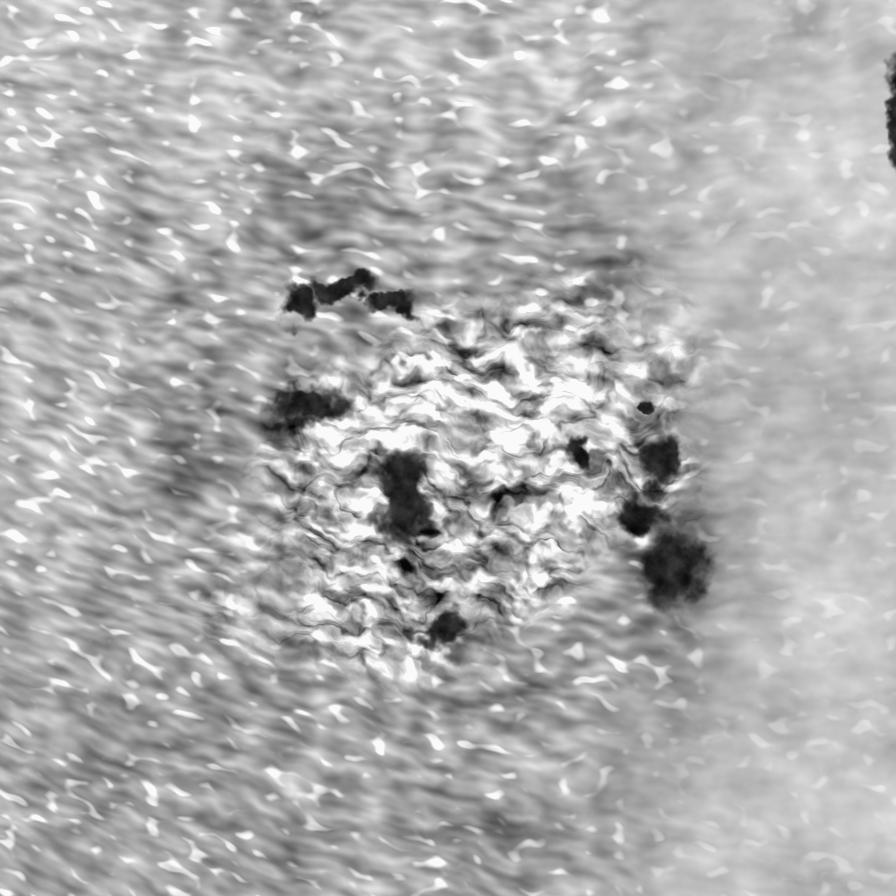
This texture is drawn by a Shadertoy shader. Its source:

```glsl
#define BASE_TONE 0.70
#define CLOUD_GAIN 0.17
#define STREAK_GAIN 0.30
#define CORE_GAIN 0.72
#define GLINT_GAIN 0.30
#define PIT_TONE 0.10
#define RAGGED 0.024
#define STREAK_SCALE vec2(23.0, 62.0)
#define CORE_SCALE vec2(24.0, 46.0)

float hash(vec2 p) {
    vec3 q = fract(vec3(p.xyx) * 0.1031);
    q += dot(q, q.yzx + 33.33);
    return fract((q.x + q.y) * q.z);
}

// Gradient noise, centred on zero
float corner(vec2 cell, vec2 offset) {
    float a = 6.2832 * hash(cell);
    return dot(vec2(cos(a), sin(a)), offset);
}

float noise(vec2 p) {
    vec2 i = floor(p), f = fract(p);
    vec2 u = f * f * f * (f * (f * 6.0 - 15.0) + 10.0);
    vec2 e = vec2(1.0, 0.0);
    float low = mix(corner(i, f), corner(i + e.xy, f - e.xy), u.x);
    float high = mix(corner(i + e.yx, f - e.yx), corner(i + e.xx, f - e.xx), u.x);
    return 1.4 * mix(low, high, u.y);
}

float fbm(vec2 p) {
    float sum = 0.0, gain = 0.6;
    for (int i = 0; i < 4; i++) {
        sum += gain * noise(p);
        p = mat2(1.6, 1.2, -1.2, 1.6) * p + 17.3;
        gain *= 0.5;
    }
    return sum;
}

vec2 turn(vec2 p, float a) {
    return mat2(cos(a), -sin(a), sin(a), cos(a)) * p;
}

float glow(vec2 p, vec2 centre, vec2 radius) {
    vec2 d = (p - centre) / radius;
    return exp(-dot(d, d));
}

// Each entry holds a centre and two radii
const vec4 PITS[12] = vec4[12](
    vec4(0.335, 0.660, 0.021, 0.019), vec4(0.385, 0.680, 0.042, 0.011),
    vec4(0.440, 0.663, 0.026, 0.012), vec4(0.350, 0.548, 0.041, 0.018),
    vec4(0.450, 0.445, 0.023, 0.047), vec4(0.648, 0.492, 0.014, 0.015),
    vec4(0.736, 0.480, 0.018, 0.030), vec4(0.716, 0.427, 0.024, 0.018),
    vec4(0.751, 0.365, 0.036, 0.037), vec4(0.494, 0.300, 0.026, 0.015),
    vec4(1.005, 0.875, 0.015, 0.060), vec4(0.716, 0.551, 0.013, 0.010));

const vec4 SHADES[12] = vec4[12](
    vec4(0.573, 0.443, 0.027, 0.025), vec4(0.455, 0.365, 0.030, 0.045),
    vec4(0.684, 0.685, 0.032, 0.032), vec4(0.315, 0.520, 0.030, 0.045),
    vec4(0.335, 0.992, 0.050, 0.012), vec4(0.570, 0.072, 0.050, 0.018),
    vec4(0.090, 0.135, 0.065, 0.050), vec4(0.900, 0.975, 0.035, 0.025),
    vec4(0.310, 0.790, 0.040, 0.045), vec4(0.755, 0.390, 0.055, 0.100),
    vec4(0.210, 0.470, 0.045, 0.060), vec4(0.560, 0.215, 0.070, 0.025));

void mainImage(out vec4 fragColor, in vec2 fragCoord) {
    vec2 p = fragCoord / iResolution.xy;
    vec2 ragged = p + RAGGED * vec2(fbm(p * 26.0), fbm(p * 26.0 + 40.0));

    // Zones: disturbed centre, fibrous surroundings, smooth right side
    vec2 local = turn(p - vec2(0.525, 0.465), 0.58) / vec2(0.285, 0.185);
    float core = 1.0 - smoothstep(0.65, 1.2, length(local) + 0.35 * fbm(p * 8.0));
    float halo = glow(p, vec2(0.47, 0.48), vec2(0.36, 0.34));
    float side = p.x + 0.2 * abs(p.y - 0.5) + 0.15 * fbm(p * 5.0);
    float fibrous = 1.0 - 0.72 * smoothstep(0.68, 0.88, side);

    // Broad tone
    float tone = BASE_TONE + CLOUD_GAIN * fbm(p * 6.0 + 3.0) + 0.08 * fbm(p * 22.0);
    tone += 0.06 * smoothstep(0.65, 0.95, p.x) + 0.04 * smoothstep(0.55, 1.0, p.y);
    tone -= 0.10 * halo + 0.05 * glow(p, vec2(0.15, 0.0), vec2(0.5, 0.25));

    // Fibres fall to the right and steepen toward the lower left
    vec2 flow = p;
    flow.y += 0.42 * p.x - 0.18 * p.x * p.x - 0.20 * p.x * p.y;
    flow += 0.012 * vec2(fbm(p * 9.0), fbm(p * 9.0 + 8.0));
    float streak = noise(flow * STREAK_SCALE) + 0.55 * noise(flow * STREAK_SCALE * 1.9 + 31.0);
    tone += STREAK_GAIN * streak * fibrous * (0.6 + 0.4 * halo);

    // Small glints along the fibres
    float spark = noise(flow * vec2(44.0, 82.0) + 9.0) + 0.35 * noise(p * 14.0);
    tone += GLINT_GAIN * smoothstep(0.28, 0.75, spark) * fibrous;

    // Crumpled centre with bright crests and thin dark folds
    vec2 crumple = flow + 0.022 * vec2(fbm(p * 20.0 + 5.0), fbm(p * 20.0 + 60.0));
    float relief = fbm(crumple * CORE_SCALE);
    float fold = 1.0 - smoothstep(0.0, 0.16, abs(noise(crumple * vec2(17.0, 34.0) + 2.0)));
    float crest = smoothstep(0.10, 0.55, noise(crumple * vec2(30.0, 58.0) + 77.0));
    tone += core * (CORE_GAIN * relief + 0.32 * crest - 0.19 * fold + 0.03);
    tone += 0.16 * core * glow(p, vec2(0.46, 0.52), vec2(0.15, 0.08));

    // Soft stains, then ragged dark pits
    float stain = 0.0, pit = 0.0;
    for (int i = 0; i < 12; i++) {
        vec4 s = SHADES[i], h = PITS[i];
        stain = max(stain, glow(ragged, s.xy, s.zw));
        pit = max(pit, 1.0 - smoothstep(0.7, 1.35, length((ragged - h.xy) / h.zw)));
    }
    tone -= stain * mix(0.17, 0.32, core);
    float pitTone = PIT_TONE + 0.16 * fbm(p * 50.0);
    tone = mix(tone, pitTone, 0.92 * pit);

    fragColor = vec4(vec3(clamp(tone, 0.03, 0.98)), 1.0);
}
```
